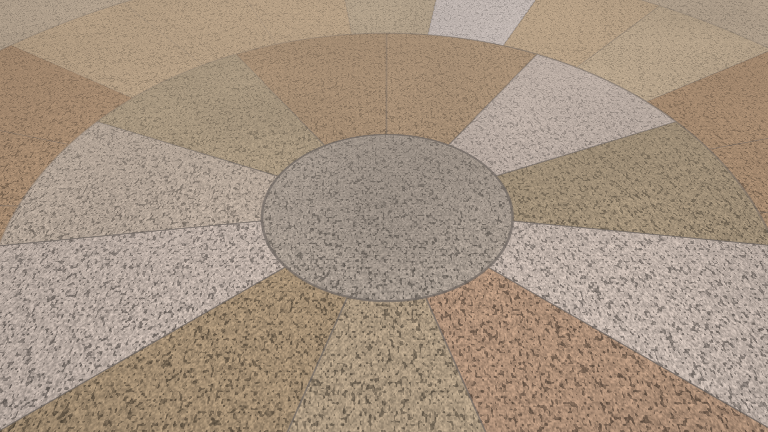
Give the GLSL for this texture, as a WebGL 1 fragment shader.

```glsl
precision highp float;
uniform vec2 u_resolution;

const float TAU = 6.2831853;

float hash(vec2 p) {
  return fract(sin(dot(p, vec2(127.1, 311.7))) * 43758.5453);
}

float noise(vec2 p) {
  vec2 cell = floor(p);
  vec2 f = fract(p);
  f = f * f * (3.0 - 2.0 * f);
  float low = mix(hash(cell), hash(cell + vec2(1.0, 0.0)), f.x);
  float high = mix(hash(cell + vec2(0.0, 1.0)), hash(cell + vec2(1.0, 1.0)), f.x);
  return mix(low, high, f.y);
}

// Screen offset from the hub to a point on the tilted floor
vec2 floorPoint(vec2 offset, float tilt) {
  return offset * vec2(1.0, 1.513) / (1.0 - tilt * offset.y);
}

// x: slab index around the hub, y: distance to the nearest spoke
vec2 sector(vec2 ground, float start, float count) {
  float turn = (atan(ground.y, ground.x) - start) / TAU * count;
  float gap = abs(fract(turn + 0.5) - 0.5) * TAU / count;
  return vec2(mod(floor(turn), count), gap * length(ground));
}

float line(float dist, float halfWidth, float pixel) {
  return 1.0 - smoothstep(halfWidth - pixel * 0.6, halfWidth + pixel * 0.6, abs(dist));
}

vec3 innerSlab(float i) {
  vec3 sand = vec3(0.630, 0.537, 0.440);
  vec3 olive = vec3(0.612, 0.548, 0.460);
  vec3 pale = vec3(0.695, 0.643, 0.608);
  if (i < 0.5) return sand;
  if (i < 1.5) return olive + 0.015;
  if (i < 2.5) return mix(olive, pale, 0.7);
  if (i < 3.5) return pale;
  if (i < 4.5) return olive - vec3(0.015, 0.03, 0.04);
  if (i < 5.5) return olive + vec3(0.02, 0.015, 0.015);
  if (i < 6.5) return sand + vec3(0.005, -0.012, 0.0);
  if (i < 7.5) return pale + 0.01;
  if (i < 8.5) return olive - 0.01;
  if (i < 9.5) return pale + 0.005;
  return sand + 0.01;
}

vec3 outerSlab(float i) {
  vec3 honey = vec3(0.690, 0.605, 0.505);
  vec3 rust = vec3(0.630, 0.525, 0.425);
  if (i > 20.5) return vec3(0.73, 0.69, 0.67);
  if (i > 18.5 && i < 19.5) return honey + vec3(0.0, 0.012, 0.02);
  if (i > 3.5 && i < 18.5) return rust;
  if (i < 0.5) return honey + vec3(-0.02, 0.0, 0.015);
  return honey;
}

// Fine grain with sparse dark mineral flecks, centred on one
float granite(vec2 p, float contrast) {
  float grain = noise(p * 270.0) * 0.5 + noise(p * 430.0 + 17.3) * 0.5;
  float fleck = smoothstep(0.64, 0.80, noise(p * 240.0 + 41.7));
  return 1.0 + contrast * ((grain - 0.5) * 0.48 - (fleck - 0.15) * 0.32);
}

void main() {
  vec2 uv = gl_FragCoord.xy / u_resolution.y;
  float pixel = 1.0 / u_resolution.y;
  vec2 offset = uv - vec2(0.8947, 0.5162);
  vec2 ground = floorPoint(offset, 0.691);
  float depth = 1.0 - 0.691 * offset.y;
  float radius = length(ground);
  float hubDist = (length(floorPoint(offset - vec2(0.0018, 0.0), 0.557)) - 0.2885) * 0.85;
  float ringDist = (radius - 0.8565) * depth * 0.7;
  float rimDist = (radius - 1.412) * depth * 0.6;
  // The near slabs run on past the front of the ring
  ringDist = mix(-1.0, ringDist, step(-0.1, offset.y));

  // Paving slabs
  vec2 inner = sector(ground, TAU * 0.25, 11.0);
  vec2 outer = sector(ground, 1.4155, 22.0);
  vec3 rim = vec3(0.68, 0.615, 0.54);
  vec3 color = mix(innerSlab(inner.x), outerSlab(outer.x), smoothstep(-pixel, pixel, ringDist));
  color = mix(color, rim, smoothstep(-pixel, pixel, rimDist));
  float outsideHub = smoothstep(-pixel, pixel, hubDist);
  color = mix(vec3(0.605, 0.562, 0.522), color, outsideHub);

  // Stone grain and slow stains
  float contrast = mix(1.0, 0.36, smoothstep(0.2, 0.95, uv.y));
  color *= granite(ground * vec2(1.0, 0.68), contrast);
  color *= 0.975 + 0.05 * noise(ground * 5.0 + 3.1);
  color *= 1.0 - 0.05 * exp(-dot(offset, offset) * 40.0);

  // Joints between slabs, crisper toward the right
  float side = smoothstep(0.6, 1.2, uv.x);
  float fade = mix(0.75, mix(0.18, 0.42, side), smoothstep(0.5, 0.85, uv.y));
  float innerJoint = line(inner.y * depth, 0.0020, pixel) * step(ringDist, 0.0);
  float outerJoint = line(outer.y * depth, 0.0016, pixel) * step(0.0, ringDist) * step(rimDist, 0.0);
  float joint = max(innerJoint, outerJoint * 0.8) * fade * outsideHub;
  joint = max(joint, line(ringDist, 0.0020, pixel) * mix(0.22, 0.5, side));
  joint = max(joint, line(rimDist, 0.0018, pixel) * 0.25);
  joint = max(joint, line(hubDist, 0.0026, pixel) * 0.75);
  color = mix(color, vec3(0.43, 0.40, 0.38), joint);

  // Soft light falloff toward the sides
  color *= 1.015 - 0.04 * smoothstep(0.5, 1.05, length(offset));
  gl_FragColor = vec4(clamp(color, 0.0, 1.0), 1.0);
}
```
